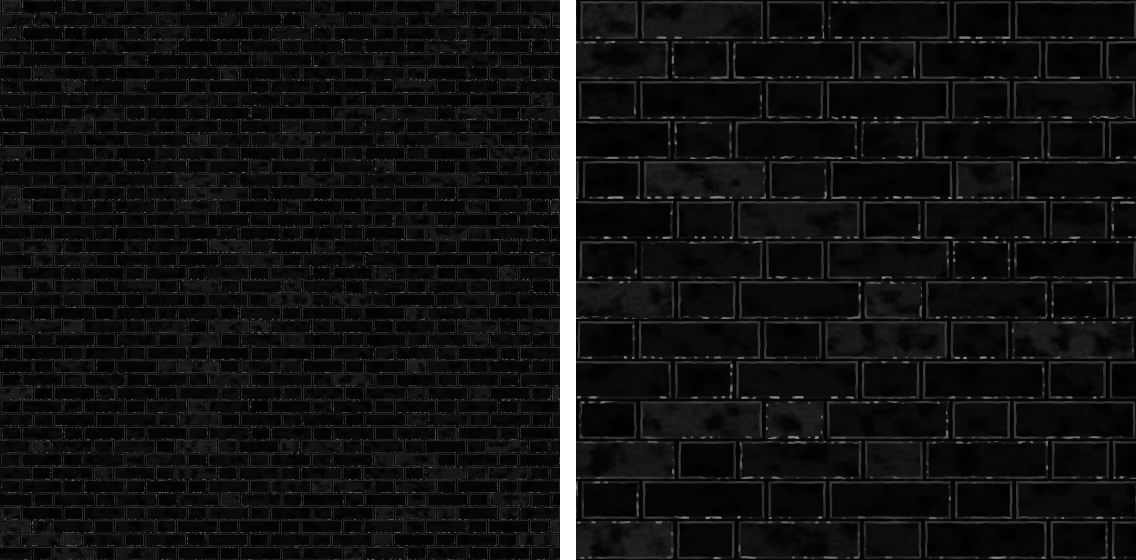
Left, the full canvas; right, a detail of the centre.
This texture is drawn by a three.js fragment shader. Its source:

```glsl
// Near-black brick wall in Flemish bond: 42 courses, 9 short-and-long pairs each.
// Every brick has a thin grey rim beside a dark joint; hashes vary the tone of
// each brick, and noise breaks the rims into bright specks.
varying vec2 vUv;

float hash(vec2 p) {
  vec3 q = fract(vec3(p.xyx) * 0.1031);
  q += dot(q, q.yzx + 33.33);
  return fract((q.x + q.y) * q.z);
}

float noise(vec2 p) {
  vec2 i = floor(p), f = fract(p);
  f = f * f * (3.0 - 2.0 * f);
  return mix(mix(hash(i), hash(i + vec2(1.0, 0.0)), f.x),
             mix(hash(i + vec2(0.0, 1.0)), hash(i + vec2(1.0)), f.x), f.y);
}

float fbm(vec2 p) {
  float sum = 0.0, amp = 0.55;
  for (int i = 0; i < 4; i++) {
    sum += amp * noise(p);
    p = p * 2.03 + 17.0;
    amp *= 0.5;
  }
  return sum;
}

// Share of a pixel, centred at distance d, that lies between a and b
float stripCoverage(float d, float a, float b, float pixel) {
  return clamp((min(d + 0.5 * pixel, b) - max(d - 0.5 * pixel, a)) / pixel, 0.0, 1.0);
}

void main() {
  float pixel = max(fwidth(vUv.x), 0.0002);

  // Courses counted from the top, every second one shifted by half a pair
  float y = (1.0 - vUv.y) * 42.0;
  float course = floor(y);
  float shift = 0.018 + 0.5 * mod(course, 2.0) + 0.045 * (hash(vec2(course, 7.0)) - 0.5);
  float x = vUv.x * 9.0 - shift;
  float pairX = fract(x);
  float isLong = step(0.328, pairX);
  vec2 brick = vec2(mod(floor(x), 9.0) * 2.0 + isLong, course);

  // Distances to the four sides, inside the joint
  float left = (pairX - 0.328 * isLong) / 9.0 - 0.0012;
  float right = (mix(0.328, 1.0, isLong) - pairX) / 9.0 - 0.0012;
  float top = fract(y) / 42.0 - 0.0007;
  float bottom = (1.0 - fract(y)) / 42.0 - 0.0007;
  float sideX = min(left, right);
  float sideY = min(top, bottom);
  float edge = min(sideX, sideY) + 0.0005 * (noise(vUv * 260.0) - 0.5);

  // Brick face: mostly black, some bricks lifted, with blotches and fine streaks
  float pick = hash(brick + 3.7);
  float tone = 0.012 + 0.022 * hash(brick + 41.3) + 0.042 * smoothstep(0.68, 0.95, pick);
  float blotch = fbm(vUv * vec2(85.0, 110.0) + brick * 3.1);
  float streak = noise(vUv * vec2(70.0, 480.0) + brick);
  float grain = hash(floor(vUv * 512.0) + 5.0);
  float face = tone * (0.25 + 1.2 * smoothstep(0.25, 0.65, blotch));
  face *= 0.78 + 0.25 * streak + 0.25 * grain;

  // Rim wear: lower sides crumble most, other sides only now and then
  float onBottom = step(bottom, top) * step(sideY, sideX);
  float onRight = step(right, left) * step(sideX, sideY);
  float sideSeed = hash(brick + vec2(19.0 * onBottom, 53.0 * onRight));
  float wear = mix(smoothstep(0.6, 0.9, sideSeed) * 0.75, 0.6 + 0.4 * sideSeed, onBottom);
  wear *= smoothstep(0.15, 0.55, noise(vUv * 50.0 + brick));
  float solid = 0.2 * (0.75 + 0.5 * noise(vUv * 150.0));
  float speck = 0.05 + 0.5 * smoothstep(0.5, 0.85, noise(vUv * 430.0 + 9.0));
  float rimTone = mix(solid, speck, wear);

  // Joint, face and rim, blended by pixel coverage
  float inside = clamp(edge / pixel + 0.5, 0.0, 1.0);
  float shade = mix(0.012, face, inside);
  shade = mix(shade, rimTone, stripCoverage(edge, 0.0, 0.0014, pixel));
  gl_FragColor = vec4(vec3(shade), 1.0);
}
```
